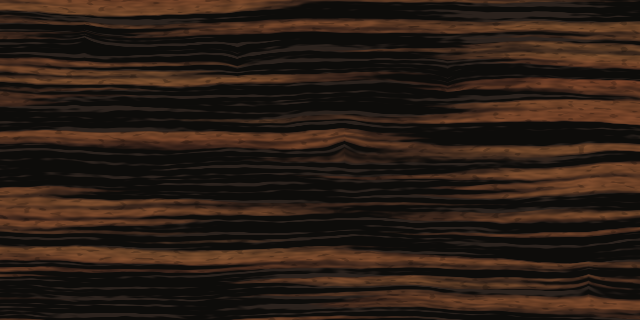
Reproduce this texture procedurally as a Shadertoy shader.

```glsl
float hash(vec2 p) {
    vec3 q = fract(p.xyx * vec3(0.1031, 0.1030, 0.0973));
    q += dot(q, q.yzx + 33.33);
    return fract((q.x + q.y) * q.z);
}

vec2 gradient(vec2 cell) {
    float angle = 6.2832 * hash(cell + 71.0);
    return vec2(cos(angle), sin(angle));
}

float noise(vec2 p) {
    vec2 i = floor(p), f = p - i;
    vec2 u = f * f * f * (f * (f * 6.0 - 15.0) + 10.0);
    vec2 e = vec2(0.0, 1.0);
    float low = mix(dot(gradient(i), f), dot(gradient(i + e.yx), f - e.yx), u.x);
    float high = mix(dot(gradient(i + e), f - e), dot(gradient(i + 1.0), f - 1.0), u.x);
    return 1.4 * mix(low, high, u.y);
}

// Slow drift of the grain plus a few pointed kinks around small knots
float grainShift(vec2 p) {
    float shift = 0.030 * noise(p * vec2(1.3, 2.0) + 4.0)
                + 0.009 * noise(p * vec2(4.0, 7.0) + 17.0)
                + 0.002 * noise(p * vec2(15.0, 25.0));
    for (int k = 0; k < 5; k++) {
        float id = float(k);
        vec2 knot = vec2(0.2 + 0.38 * id + 0.2 * hash(vec2(id, 3.0)), hash(vec2(id, 9.0)));
        vec2 d = (p - knot) / vec2(0.05, 0.05);
        float side = mod(id, 2.0) * 2.0 - 1.0;
        shift += side * 0.022 * exp(-abs(d.x) - d.y * d.y);
    }
    return shift;
}

void mainImage(out vec4 fragColor, in vec2 fragCoord) {
    vec2 p = fragCoord / iResolution.y;
    vec2 g = vec2(p.x, p.y + grainShift(p));

    // Broad bands, thin veins and slow changes of density
    float band = noise(g * vec2(0.55, 21.0) + 7.3)
               + 0.65 * noise(g * vec2(0.9, 50.0) + 31.7)
               + 0.35 * noise(g * vec2(0.5, 5.0) + 53.1);
    float streak = noise(g * vec2(1.6, 85.0) + 11.9);
    float fibre = noise(g * vec2(22.0, 120.0) + 5.0);
    float mottle = noise(g * vec2(9.0, 30.0) + 23.0);
    band += 0.10 * streak + 0.04 * fibre;

    // Near-black heartwood with faint lighter streaks
    vec3 dark = mix(vec3(0.052, 0.046, 0.039), vec3(0.17, 0.135, 0.115),
                    smoothstep(0.08, 0.45, streak + 0.25 * fibre));

    // Brown wood, lighter towards the middle of wide bands
    float tone = smoothstep(0.0, 0.55, band + 0.10 * mottle + 0.12 * streak);
    vec3 brown = mix(vec3(0.21, 0.135, 0.10), vec3(0.43, 0.262, 0.155), tone);
    float hue = noise(g * vec2(0.8, 13.0) + 41.0);
    brown *= 1.0 + vec3(0.0, -0.10, -0.08) * hue;
    brown *= 1.0 + 0.16 * fibre + 0.10 * mottle;

    // Short dark pores
    float pore = smoothstep(0.30, 0.60, noise(g * vec2(30.0, 95.0) + 61.0));
    brown *= 1.0 - 0.22 * pore;

    vec3 wood = mix(dark, brown, smoothstep(-0.05, 0.11, band));
    fragColor = vec4(wood, 1.0);
}
```
